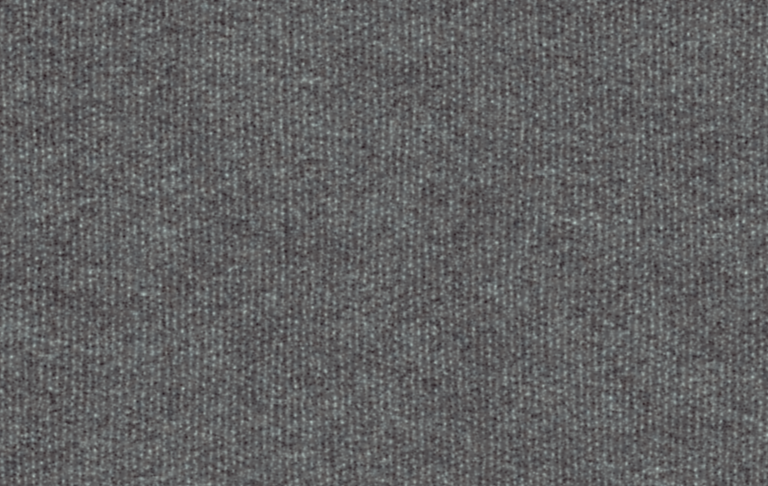
This texture is drawn by a Shadertoy shader. Its source:

```glsl
const vec3 SHADOW_YARN = vec3(0.298, 0.282, 0.290);
const vec3 LIGHT_YARN = vec3(0.520, 0.548, 0.541);
const float SHADOW_TONE = 0.288;
const float LIGHT_TONE = 0.538;
const float BASE_TONE = 0.345;

const vec2 STITCHES = vec2(63.0, 67.0);       // columns and rows per canvas height
const vec2 STITCH_FALLOFF = vec2(19.0, 11.0); // upright oval loops
const float STITCH_GAIN = 0.195;
const float STITCH_STAGGER = 0.45;            // row offset from column to column
const float STITCH_JITTER = 0.28;
const float RIB_GAIN = 0.012;

const vec2 GRAIN_SCALE = vec2(172.0, 195.0);
const vec2 FIBRE_SCALE = vec2(48.0, 130.0);
const vec2 SLUB_SCALE = vec2(17.0, 68.0);
const vec2 CLOUD_SCALE = vec2(9.0, 21.0);
const float GRAIN_GAIN = 0.112;
const float FIBRE_GAIN = 0.050;
const float SLUB_GAIN = 0.070;
const float CLOUD_GAIN = 0.024;
const float CLOUD_SLANT = 0.12;
const float HUE_GAIN = 0.009;

const float TAU = 6.2831853;

vec3 hash3(vec2 cell) {
    vec3 h = fract(cell.xyx * vec3(0.1031, 0.1030, 0.0973));
    h += dot(h, h.yxz + 33.33);
    return fract((h.xxy + h.yzz) * h.zyx);
}

// Cellular noise: one soft light or dark spot per cell, about -1 to 1
float spots(vec2 p) {
    vec2 cell = floor(p);
    float sum = 0.0;
    for (int y = -1; y <= 1; y++) {
        for (int x = -1; x <= 1; x++) {
            vec2 id = cell + vec2(x, y);
            vec3 h = hash3(id + 71.0);
            vec2 d = p - id - h.xy;
            sum += (2.0 * h.z - 1.0) * exp(-4.0 * dot(d, d));
        }
    }
    return sum;
}

// Staggered columns of bright knitted loops
float stitches(vec2 p) {
    float column = floor(p.x);
    float sum = 0.0;
    for (int x = -1; x <= 1; x++) {
        float col = column + float(x);
        float y = p.y + STITCH_STAGGER * col;
        for (int r = -1; r <= 1; r++) {
            vec2 id = vec2(col, floor(y) + float(r));
            vec3 h = hash3(id + 19.0);
            vec2 d = vec2(p.x, y) - id - 0.5 - STITCH_JITTER * (h.xy - 0.5);
            sum += mix(0.40, 1.15, h.z) * exp(-dot(d * d, STITCH_FALLOFF));
        }
    }
    return sum;
}

void mainImage(out vec4 fragColor, in vec2 fragCoord) {
    vec2 uv = fragCoord / iResolution.y;

    // Knit with gently wandering columns
    vec2 knit = uv * STITCHES;
    knit.x += 0.22 * sin(uv.y * 8.0 + 2.0 * sin(uv.x * 5.0));
    knit.y += 0.30 * sin(uv.x * 7.0 + 1.5 * sin(uv.y * 4.0));
    float tone = BASE_TONE + STITCH_GAIN * stitches(knit);
    tone -= RIB_GAIN * cos(TAU * knit.x);

    // Fuzz, fibres and cloudy mottling
    vec2 slanted = uv + vec2(0.0, CLOUD_SLANT * uv.x);
    tone += GRAIN_GAIN * spots(uv * GRAIN_SCALE);
    tone += FIBRE_GAIN * spots(uv * FIBRE_SCALE + 13.0);
    tone += CLOUD_GAIN * spots(slanted * CLOUD_SCALE + 29.0);

    // Sparse pale slubs lying across the columns
    tone += SLUB_GAIN * smoothstep(0.50, 1.10, spots(uv * SLUB_SCALE + 47.0));

    // Yarn colour with a faint warm and cool variation
    float shade = (tone - SHADOW_TONE) / (LIGHT_TONE - SHADOW_TONE);
    vec3 color = mix(SHADOW_YARN, LIGHT_YARN, shade);
    color += HUE_GAIN * spots(uv * STITCHES + 83.0) * vec3(1.0, -0.2, -0.8);
    fragColor = vec4(clamp(color, 0.0, 1.0), 1.0);
}
```
